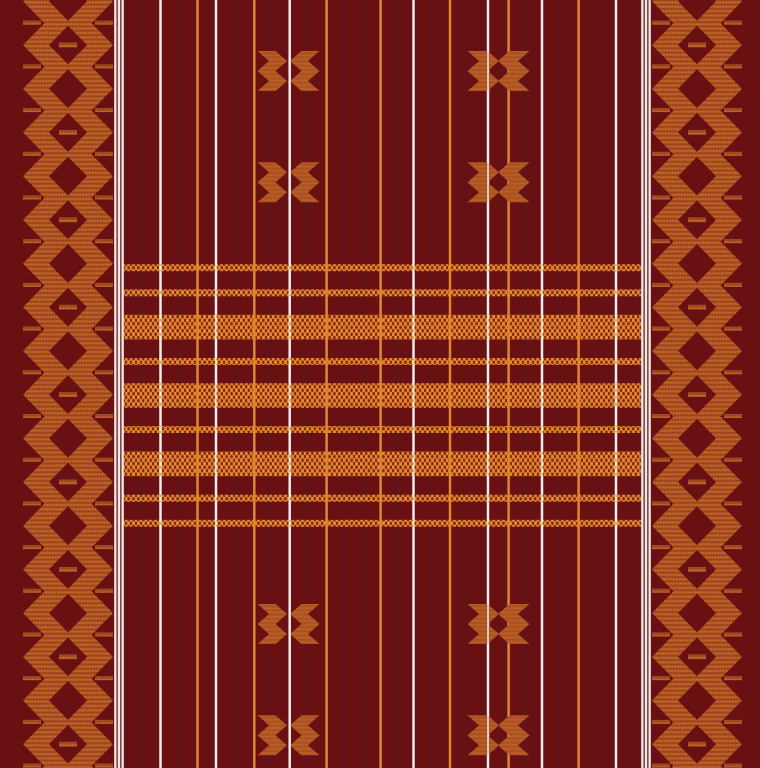
Give the GLSL for this pattern, as a Shadertoy shader.

```glsl
// Handwoven cloth: a maroon ground with white and orange warp threads, woven
// cross bands, small zigzag motifs and a chain of diamonds along each side.
// Mirrored folds and repeats place the parts on a 760 by 768 unit canvas.

const vec3 MAROON = vec3(0.410, 0.066, 0.072);
const vec3 INDIGO = vec3(0.34, 0.09, 0.14);
const vec3 RUST = vec3(0.64, 0.29, 0.125);
const vec3 ORANGE = vec3(0.89, 0.52, 0.18);
const vec3 WHITE = vec3(0.95, 0.92, 0.91);

float unitPx; // size of one pixel in canvas units

// Coverage of the inside (d < 0) of a distance
float fill(float d) {
    return clamp(0.5 - d / unitPx, 0.0, 1.0);
}

float stripe(float x, float halfWidth) {
    return fill(abs(x) - halfWidth);
}

float box(vec2 p, vec2 halfSize) {
    vec2 d = abs(p) - halfSize;
    return fill(max(d.x, d.y));
}

float threads(float x, float at[7], float halfWidth) {
    float cover = 0.0;
    for (int i = 0; i < 7; i++) cover = max(cover, stripe(x - at[i], halfWidth));
    return cover;
}

// Staggered oval stitches
float stitches(vec2 p) {
    float weave = sin(p.x * 6.2832 / 4.9) * sin(p.y * 3.14159 / 3.5);
    return smoothstep(-0.35, 0.35, weave + 0.12);
}

// Mirrored pair of zigzag ribbons, widest at y = 0
float zigzag(vec2 p, float period, float outer, float inner, float slope) {
    float y = abs(mod(p.y + 0.5 * period, period) - 0.5 * period);
    float x = abs(p.x) + y * slope;
    return fill(max(x - outer, inner - x) * 0.72);
}

void mainImage(out vec4 fragColor, in vec2 fragCoord) {
    vec2 p = fragCoord / iResolution.xy * vec2(760.0, 768.0);
    p.y = 768.0 - p.y;
    unitPx = 760.0 / iResolution.x;

    float side = abs(p.x - 382.5);
    float field = fill(side - 259.0);
    vec3 color = MAROON;

    // Faint indigo threads
    float start = p.x < 406.0 ? 160.5 : 413.5;
    float faintX = mod(p.x - start + 9.15, 18.3) - 9.15;
    color = mix(color, INDIGO, 0.7 * field * stripe(faintX, 1.3));

    // Warp threads
    float whiteAt[7] = float[7](160.5, 216.0, 289.7, 413.5, 488.0, 542.0, 616.0);
    float orangeAt[7] = float[7](197.5, 254.3, 326.6, 380.6, 450.0, 508.6, 578.6);
    float whiteThread = threads(p.x, whiteAt, 1.25);
    float orangeThread = threads(p.x, orangeAt, 1.25);
    color = mix(color, WHITE, whiteThread);

    // Cross bands: three wide ones with narrow ones between and beyond
    float fold = abs(p.y - 395.5);
    float wide = max(stripe(fold, 12.3), stripe(fold - 68.4, 12.3));
    float narrow = max(stripe(fold - 34.0, 3.5),
                   max(stripe(fold - 102.7, 3.5), stripe(fold - 127.8, 3.5)));
    float stitch = stitches(vec2(p.x, p.y - 395.5));
    float bands = max(wide, narrow) * field;
    vec3 cloth = mix(mix(MAROON, RUST, 0.45), ORANGE, stitch);
    vec3 crossing = mix(ORANGE, WHITE, 0.35 + 0.65 * stitch);
    color = mix(color, mix(cloth, crossing, whiteThread), bands);
    color = mix(color, ORANGE, orangeThread);

    // Motifs: two columns, two rows above and two below the bands
    bool rightColumn = p.x > 393.5;
    float rowY = p.y < 400.0 ? 71.0 : 624.0;
    float row = clamp(floor((p.y - rowY) / 111.3 + 0.5), 0.0, 1.0);
    vec2 q = p - vec2(rightColumn ? 498.5 : 288.5, rowY + row * 111.3);
    float gap = rightColumn ? 11.0 : 13.0;
    float motif = zigzag(q, 20.0, 31.0, gap, 1.15) * box(q, vec2(32.0, 20.0));
    float motifWeave = 0.22 + 0.12 * sin(q.y * 1.5);
    color = mix(color, mix(RUST, ORANGE, motifWeave), motif * (1.0 - 0.75 * whiteThread));

    // Side chains of diamonds, with ticks at the waists
    vec2 b = vec2(side - 314.5, p.y - 45.0);
    float chain = zigzag(b, 43.7, 45.0, 19.0, 0.98);
    float waistY = mod(b.y, 43.7) - 21.4;
    float tick = box(vec2(abs(b.x) - 36.0, waistY), vec2(9.0, 2.0));
    float dashY = mod(b.y + 43.7, 87.4) - 43.7;
    float dash = box(vec2(b.x, dashY), vec2(9.0, 2.4));
    float rib = 0.5 + 0.5 * sin(b.y * 6.2832 / 4.37);
    float grain = 0.5 + 0.5 * sin(b.x * 2.1 + b.y * 1.4);
    vec3 yarn = mix(RUST, ORANGE, 0.42 * rib * (0.5 + grain));
    yarn = mix(yarn, MAROON, 0.22 * (1.0 - rib) * grain);
    color = mix(color, yarn, max(chain, max(tick, dash)));

    // White selvedge cords between the field and the side chains
    float cordX = side - 263.5;
    float cords = max(stripe(cordX, 1.1), stripe(abs(cordX) - 3.7, 1.1));
    color = mix(color, mix(MAROON, WHITE, 0.25), 0.7 * stripe(cordX, 4.6));
    color = mix(color, WHITE, cords);

    fragColor = vec4(color, 1.0);
}
```
